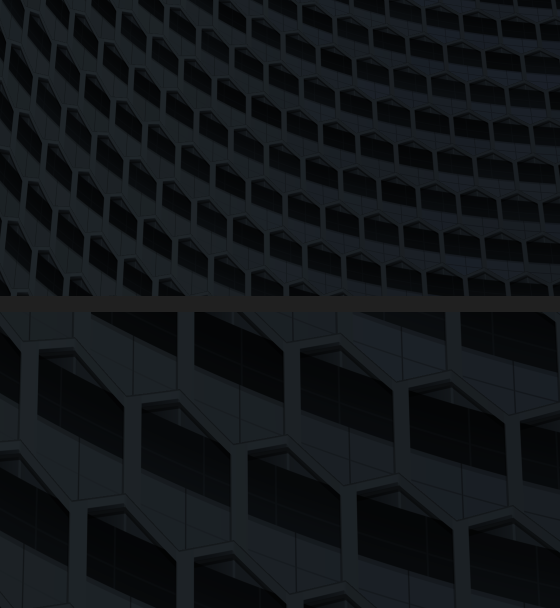
Top: the whole. Bottom: its middle third, enlarged.
Reproduce this pattern procedurally as a Shadertoy shader.

```glsl
const float VIEW_HEIGHT = 8.12; // canvas height in bay widths
const float ROOF_RISE = 0.25;

float hash(vec2 p) {
    vec3 q = fract(p.xyx * vec3(0.1031, 0.1030, 0.0973));
    q += dot(q, q.yzx + 33.33);
    return fract((q.x + q.y) * q.z);
}

float valueNoise(vec2 p) {
    vec2 i = floor(p), f = fract(p);
    f = f * f * (3.0 - 2.0 * f);
    return mix(mix(hash(i), hash(i + vec2(1, 0)), f.x),
               mix(hash(i + vec2(0, 1)), hash(i + vec2(1, 1)), f.x), f.y);
}

float below(float x, float edge, float aa) {
    return 1.0 - smoothstep(edge - aa, edge + aa, x);
}

float line(float x, float center, float halfWidth, float aa) {
    return below(abs(x - center), halfWidth, aa);
}

// Unrolls the curved wall: x counts bays, y counts storeys downward
vec2 wallCoords(vec2 p) {
    float x = 7.0 + (p.x - 7.0) / (1.0 + (p.y - 4.0) / 62.0);
    float bay = (sqrt(max(0.968 + 0.0336 * (x - 6.754), 0.01)) - 0.984) / 0.0168;
    float start = 2.56 + bay * (0.4516 + bay * (-0.0319 + 0.00068 * bay));
    float pitch = 1.116 + bay * (-0.0124 + 0.00044 * bay);
    float growth = 0.0234 - 0.0005 * bay;
    float root = sqrt(max(pitch * pitch + 4.0 * growth * (p.y - start), 0.01));
    return vec2(bay, (root - pitch) / (2.0 * growth));
}

float bayShift(float row) {
    return 0.5 * mod(row, 2.0);
}

float roofLine(float a) {
    return -ROOF_RISE * (1.0 - abs(2.0 * a - 1.0));
}

vec3 panelColor(vec2 cell, vec2 id, float side, float aa) {
    vec3 color = mix(vec3(0.112, 0.134, 0.148), vec3(0.098, 0.117, 0.138), side);
    color *= 0.96 + 0.08 * hash(id + 5.0);
    color += vec3(0.0, 0.003, 0.016) * side * valueNoise(id * 0.6);
    float seam = line(cell.x, 0.56, 0.006, aa);
    seam = max(seam, side * line(cell.y, 0.78, 0.006, aa));
    return color * (1.0 - 0.4 * seam);
}

vec3 windowColor(vec2 cell, vec2 id, float aa) {
    float tone = 0.75 + 0.5 * hash(id);
    vec3 color = vec3(0.026, 0.034, 0.041) * tone;
    color *= mix(0.75, 1.2, smoothstep(0.1, 0.5, cell.y));
    float mullion = line(cell.x, mix(0.35, 0.75, hash(id + 9.0)), 0.008, aa);
    float rail = line(cell.y, 0.34, 0.008, aa);
    return color + vec3(0.018, 0.022, 0.025) * max(mullion * 0.8, rail * 0.6);
}

vec3 gableColor(vec2 cell, float aa) {
    vec3 color = mix(vec3(0.045, 0.056, 0.067), vec3(0.075, 0.091, 0.105),
                     smoothstep(0.15, 0.6, cell.x));
    float strut = line(cell.x, 0.5, 0.012, aa);
    float brace = line(cell.y, -0.13 + 0.5 * abs(cell.x - 0.5), 0.012, aa);
    return mix(color, vec3(0.105, 0.125, 0.14), 0.7 * max(strut, brace));
}

vec3 facade(vec2 p, float aa) {
    vec2 wall = wallCoords(p);

    // Staggered hexagonal cells
    float row = floor(wall.y);
    float nextA = fract(wall.x + bayShift(row + 1.0));
    if (wall.y > row + 1.0 + roofLine(nextA)) row += 1.0;
    float column = wall.x + bayShift(row);
    vec2 id = vec2(floor(column), row);
    vec2 cell = vec2(fract(column), wall.y - row);
    float depth = cell.y - roofLine(cell.x);
    float side = smoothstep(-4.0, 7.0, wall.x);

    // Spandrel panel, recessed window and gable
    vec3 color = panelColor(cell, id, side, aa);
    float sill = mix(0.49, 0.54, side);
    color *= 1.0 - 0.2 * line(cell.y, sill + 0.02, 0.02, aa);
    color = mix(color, windowColor(cell, id, aa), below(cell.y, sill, aa));
    color = mix(color, gableColor(cell, aa), below(cell.y, 0.04, aa));
    color *= 1.0 - 0.5 * line(depth, 0.13, 0.025, aa);

    // Roof beam and pillar
    vec3 frame = mix(vec3(0.119, 0.142, 0.157), vec3(0.096, 0.114, 0.13), side);
    float slope = smoothstep(0.48, 0.52, cell.x);
    float beam = below(depth, mix(0.075, 0.105, slope), aa);
    color = mix(color, frame * mix(1.04, 0.94, slope), beam);
    float rightEdge = mix(0.17, 0.065, side);
    float leftEdge = mix(0.015, 0.055, side);
    float offset = cell.x > 0.6 ? cell.x - 1.0 : cell.x;
    float pillar = below(offset, rightEdge, aa) * (1.0 - below(offset, -leftEdge, aa));
    color = mix(color, frame, pillar);

    // Dark joints around the frame
    float joint = line(depth, 0.0, 0.012, aa);
    joint = max(joint, line(offset, -leftEdge, 0.01, aa) * (1.0 - beam));
    return color * (1.0 - 0.3 * joint);
}

void mainImage(out vec4 fragColor, in vec2 fragCoord) {
    float unit = VIEW_HEIGHT / iResolution.y;
    vec3 color = vec3(0.0);
    for (int i = 0; i < 4; i++) {
        vec2 jitter = vec2(i % 2, i / 2) * 0.5 - 0.25;
        vec2 p = (fragCoord + jitter) * unit;
        color += facade(vec2(p.x, VIEW_HEIGHT - p.y), unit * 0.5);
    }
    fragColor = vec4(color * 0.25, 1.0);
}
```
